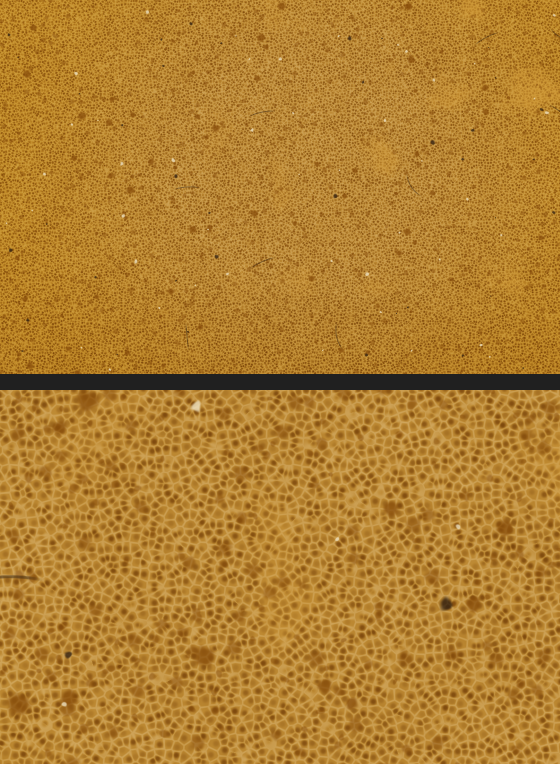
Top, the full canvas; bottom, a detail of the centre.
Write a WebGL 1 fragment shader that draws this texture.

```glsl
precision highp float;
// Golden foam sponge seen flat: tiny Voronoi cells with bright rims and dark
// hollows, larger scattered pores, stray specks and hairs, and soft pale patches.
// Lengths are in canvas heights; four samples per pixel smooth the fine grain.

uniform vec2 u_resolution;

const vec3 SHADOW = vec3(0.48, 0.27, 0.04);
const vec3 BODY = vec3(0.735, 0.525, 0.170);
const vec3 LIGHT = vec3(0.88, 0.74, 0.44);
const vec3 PORE = vec3(0.53, 0.30, 0.04);
const vec3 PATCH = vec3(0.83, 0.61, 0.22);
const vec3 DARK_SPECK = vec3(0.20, 0.13, 0.07);
const vec3 WHITE_SPECK = vec3(0.93, 0.88, 0.75);
const vec3 WARM_TINT = vec3(1.0, 0.98, 0.78);
const vec3 PALE_TINT = vec3(1.0, 1.01, 1.13);

const float CELL_DENSITY = 130.0;   // foam cells per canvas height
const float HOLLOW_DEPTH = 0.85;
const float RIM_GLOW = 0.46;
const float BASE_TONE = -0.02;

vec2 hash2(vec2 p) {
  vec3 q = fract(vec3(p.xyx) * vec3(0.1031, 0.1030, 0.0973));
  q += dot(q, q.yzx + 33.33);
  return fract((q.xx + q.yz) * q.zy);
}

float gradientDot(vec2 cell, vec2 offset) {
  float angle = 6.2832 * hash2(cell).x;
  return dot(vec2(cos(angle), sin(angle)), offset);
}

float gradientNoise(vec2 p) {
  vec2 i = floor(p), f = fract(p);
  vec2 u = f * f * f * (f * (f * 6.0 - 15.0) + 10.0);
  vec2 e = vec2(1.0, 0.0);
  float low = mix(gradientDot(i, f), gradientDot(i + e, f - e), u.x);
  float high = mix(gradientDot(i + e.yx, f - e.yx), gradientDot(i + 1.0, f - 1.0), u.x);
  return 1.4 * mix(low, high, u.y);
}

// Tone of the fine foam: negative in hollows, positive on rims.
float foamTone(vec2 p) {
  vec2 q = p * CELL_DENSITY, i = floor(q), f = fract(q);
  float nearest = 8.0, second = 8.0, depth = 0.0;
  for (int y = -1; y <= 1; y++) {
    for (int x = -1; x <= 1; x++) {
      vec2 g = vec2(float(x), float(y));
      vec2 h = hash2(i + g);
      float d = length(g + h - f);
      if (d < nearest) {
        second = nearest;
        nearest = d;
        depth = fract(h.x * 7.3 + h.y * 5.1);
      } else {
        second = min(second, d);
      }
    }
  }
  float hollow = 1.0 - smoothstep(0.10, 0.55, nearest);
  float rim = 1.0 - smoothstep(0.0, 0.35, second - nearest);
  return RIM_GLOW * rim - HOLLOW_DEPTH * hollow * mix(0.2, 1.0, depth);
}

// Round dots of varied size on a jittered grid; radii are fractions of a cell.
float scatter(vec2 p, float density, float chance, vec2 radii, float seed) {
  vec2 q = p * density, i = floor(q), f = fract(q);
  float cover = 0.0;
  for (int y = -1; y <= 1; y++) {
    for (int x = -1; x <= 1; x++) {
      vec2 g = vec2(float(x), float(y));
      vec2 pick = hash2(i + g + seed);
      float radius = mix(radii.x, radii.y, pick.y * pick.y);
      float d = length(g + hash2(i + g + seed + 57.0) - f);
      float dot_ = 1.0 - smoothstep(0.55 * radius, 1.25 * radius, d);
      cover = max(cover, dot_ * step(pick.x, chance));
    }
  }
  return cover;
}

// Sparse short curved hairs, each kept inside its own grid cell.
float hairs(vec2 p) {
  vec2 q = p * 5.0, i = floor(q);
  vec2 pick = hash2(i + 311.0);
  float angle = 6.2832 * pick.y, c = cos(angle), s = sin(angle);
  vec2 local = mat2(c, -s, s, c) * (fract(q) - 0.5);
  float bend = local.y - (pick.y - 0.3) * 2.5 * local.x * local.x;
  float stroke = 1.0 - smoothstep(0.003, 0.010, abs(bend));
  float span = 1.0 - smoothstep(0.10, 0.20, abs(local.x));
  return stroke * span * step(pick.x, 0.16);
}

vec3 sponge(vec2 p, float aspect) {
  // Fine cells, with mild mottling and a darker lower edge
  float mottle = gradientNoise(p * 9.0) + 0.7 * gradientNoise(p * 31.0 + 17.0);
  float tone = BASE_TONE + foamTone(p) + 0.07 * mottle + 0.10 * gradientNoise(p * 75.0);
  tone -= 0.13 * (1.0 - smoothstep(0.0, 0.35, p.y));
  vec3 color = mix(BODY, SHADOW, clamp(-tone, 0.0, 1.0));
  color = mix(color, LIGHT, clamp(tone, 0.0, 1.0));

  // Warm left side and pale patches towards the right
  float side = p.x / aspect;
  float warmth = smoothstep(0.25, 0.85, distance(p, vec2(0.55 * aspect, 0.55)));
  color *= mix(PALE_TINT, WARM_TINT, warmth);
  float patches = smoothstep(0.25, 0.75, gradientNoise(p * 6.0 + 5.0) + 0.3 * gradientNoise(p * 15.0));
  color = mix(color, PATCH, 0.5 * patches * smoothstep(0.1, 0.9, side));

  // Uneven pores in two sizes, then debris
  vec2 warped = p + 0.002 * vec2(gradientNoise(p * 110.0), gradientNoise(p * 110.0 + 40.0));
  color = mix(color, PORE, 0.50 * scatter(warped, 60.0, 0.30, vec2(0.15, 0.42), 11.0));
  color = mix(color, PORE, 0.75 * scatter(warped, 20.0, 0.13, vec2(0.09, 0.23), 83.0));
  color = mix(color, DARK_SPECK, 0.8 * scatter(warped, 13.0, 0.14, vec2(0.025, 0.085), 151.0));
  color = mix(color, WHITE_SPECK, 0.8 * scatter(warped, 14.0, 0.16, vec2(0.03, 0.075), 229.0));
  return mix(color, DARK_SPECK, 0.5 * hairs(p));
}

void main() {
  float aspect = u_resolution.x / u_resolution.y;
  vec3 total = vec3(0.0);
  for (int k = 0; k < 4; k++) {
    vec2 offset = vec2(mod(float(k), 2.0), floor(float(k) / 2.0)) * 0.5 - 0.25;
    total += sponge((gl_FragCoord.xy + offset) / u_resolution.y, aspect);
  }
  gl_FragColor = vec4(total / 4.0, 1.0);
}
```
